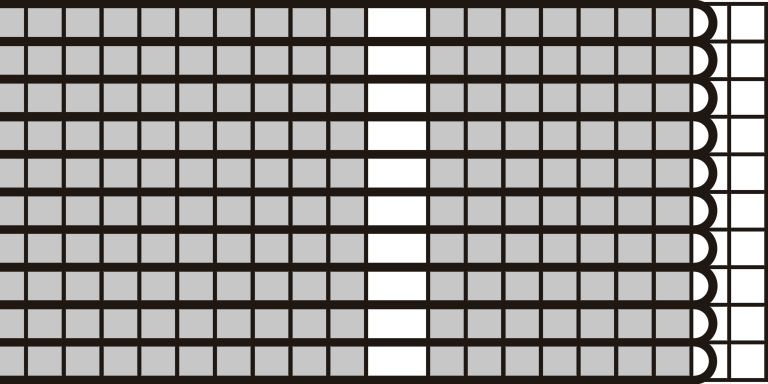
Reproduce this pattern procedurally as a Shadertoy shader.

```glsl
float slope(float i) {
    return fract(sin(i * 127.1) * 437.58) * 2.0 - 1.0;
}

float gradientNoise(float x) {
    float i = floor(x), f = x - i;
    return mix(slope(i) * f, slope(i + 1.0) * (f - 1.0), f * f * (3.0 - 2.0 * f));
}

// Distance to the nearest of a finite run of evenly spaced lines
float lineRun(float x, float first, float pitch, float count) {
    float k = clamp(round((x - first) / pitch), 0.0, count - 1.0);
    return abs(x - first - k * pitch);
}

float stroke(float dist, float halfWidth, float soft) {
    return 1.0 - smoothstep(-soft, soft, dist - halfWidth);
}

void mainImage(out vec4 fragColor, in vec2 fragCoord) {
    // One unit is one row; ten rows fit between the outer bars
    vec2 p = fragCoord / iResolution.y * 10.21 - vec2(0.0, 0.106);
    float soft = max(7.0 / iResolution.y, 0.018);
    const float capX = 18.457;

    // Grey tiles, interrupted by the white band
    float band = smoothstep(-soft, soft, p.x - 9.734)
               - smoothstep(-soft, soft, p.x - 11.383);
    float tiles = (1.0 - smoothstep(-soft, soft, p.x - 18.38)) * (1.0 - band);
    vec3 color = mix(vec3(1.0), vec3(0.78), tiles);

    // Thin column dividers on both sides of the band
    float columns = min(lineRun(p.x, 0.691, 1.0047, 10.0),
                        lineRun(p.x, 11.383, 1.0, 8.0));
    float ink = stroke(columns, 0.056 + 0.012 * gradientNoise(p.x * 0.63), soft);

    // Thin open grid at the right
    float overshoot = p.y - clamp(p.y, 0.0, 10.0);
    float posts = length(vec2(lineRun(p.x, 19.388, 0.985, 2.0), overshoot));
    float rails = length(vec2(max(capX - p.x, 0.0), lineRun(p.y, 0.0, 1.0, 11.0)));
    ink = max(ink, stroke(min(posts, rails), 0.052, soft));

    // Heavy row outlines with round right ends
    float row = clamp(floor(p.y), 0.0, 9.0);
    float outline = abs(length(vec2(max(p.x - capX, 0.0), p.y - row - 0.5)) - 0.5);
    ink = max(ink, stroke(outline, 0.118 + 0.03 * gradientNoise(p.y * 0.63), soft));

    fragColor = vec4(mix(color, vec3(0.12, 0.09, 0.07), ink), 1.0);
}
```
